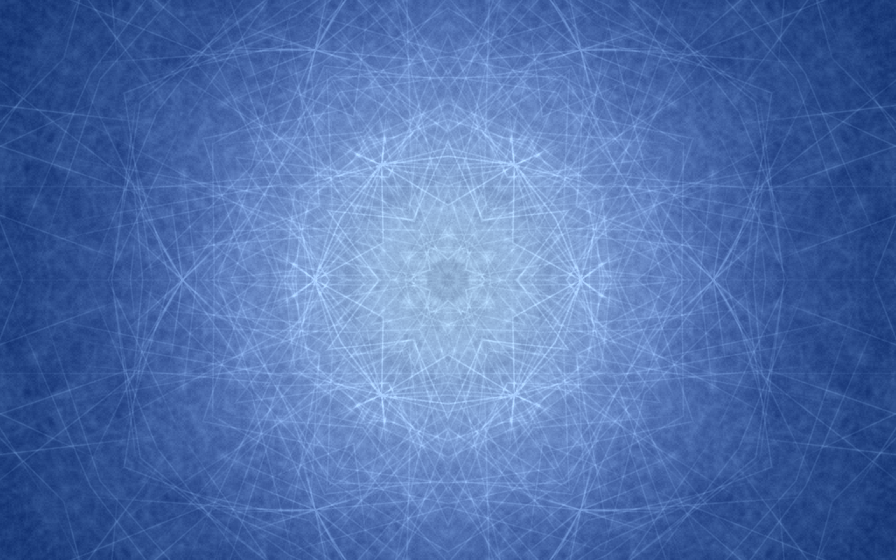
Reproduce this background procedurally as a WebGL 1 fragment shader.

```glsl
precision highp float;
// Blue radial glow under a sixfold mirrored web of fine scratches.
uniform vec2 u_resolution;

float hash(vec2 p) {
  return fract(sin(dot(p, vec2(127.1, 311.7))) * 43758.5453);
}

float noise(vec2 p) {
  vec2 i = floor(p), f = fract(p);
  f = f * f * (3.0 - 2.0 * f);
  return mix(mix(hash(i), hash(i + vec2(1.0, 0.0)), f.x),
             mix(hash(i + vec2(0.0, 1.0)), hash(i + vec2(1.0, 1.0)), f.x), f.y);
}

vec2 rotate(vec2 p, float a) {
  float c = cos(a), s = sin(a);
  return vec2(c * p.x + s * p.y, c * p.y - s * p.x);
}

// Mirrors the plane into one wedge of 30 degrees.
vec2 foldSix(vec2 p) {
  vec2 normal = vec2(-0.5, 0.8660254);
  p = abs(p);
  p -= 2.0 * max(0.0, dot(p, normal)) * normal;
  return vec2(p.x, abs(p.y));
}

// Short dense fibres: noise stretched along many directions.
float fibres(vec2 p) {
  float sum = 0.0;
  for (int i = 0; i < 9; i++) {
    float k = float(i);
    vec2 q = rotate(p, k * 0.349 + 0.13) * vec2(11.0, 135.0);
    float n = noise(q + k * 17.3);
    sum += n * n - 0.3;
  }
  return sum;
}

// Long thin scratches; the first ones radiate from hubs on the mirror axis.
float scratches(vec2 p, float width) {
  float sum = 0.0;
  for (int i = 0; i < 100; i++) {
    float k = float(i);
    float a = hash(vec2(k, 1.7)), b = hash(vec2(k, 5.3)), c = hash(vec2(k, 9.1));
    vec2 center = vec2(0.05 + 0.9 * a, (b - 0.3) * 0.7 * a);
    if (i < 16) center = vec2(0.237 * (1.0 + mod(k, 2.0)), 0.0);
    vec2 q = abs(rotate(p - center, c * 3.14159));
    float reach = 0.08 + 0.3 * b;
    float line = 1.0 - smoothstep(0.0, width, q.y);
    sum += line * (1.0 - smoothstep(0.2 * reach, reach, q.x)) * (0.35 + 0.65 * a);
  }
  return sum;
}

void main() {
  vec2 p = (gl_FragCoord.xy - 0.5 * u_resolution) / u_resolution.y;
  float width = max(0.0028, 1.0 / u_resolution.y);
  float r = length(p);
  vec2 q = foldSix(p);

  // Radial glow
  float glow = exp(-r * r / 0.225);
  vec3 color = vec3(0.13 + 0.5 * glow, 0.26 + 0.5 * glow,
                    0.5 + 0.62 * glow - 0.22 * glow * glow);

  // Soft mottling, fibres and grain
  float tone = 0.05 * (noise(q * 17.0) - 0.5) + 0.035 * (noise(q * 42.0) - 0.5);
  tone += 0.04 * fibres(q);
  tone += 0.05 * (hash(floor(p * 320.0)) - 0.5);

  // Small rosette at the center
  float ring = abs(r - 0.045 - 0.012 * q.y / max(r, 0.001));
  tone += 0.05 * exp(-ring * ring / 0.00005) - 0.05 * exp(-r * r / 0.0003);

  // Scratches and faint level lines
  float web = scratches(q, width);
  float level = 1.0 - smoothstep(0.0, width, abs(abs(p.y) - 0.167));
  level += 0.6 * (1.0 - smoothstep(0.0, width, abs(p.y)));
  tone += 0.13 * min(web, 1.8) + 0.06 * level - 0.025;

  color += tone * vec3(0.9, 1.0, 0.95) * (0.65 + 0.35 * glow);
  gl_FragColor = vec4(clamp(color, 0.0, 1.0), 1.0);
}
```
